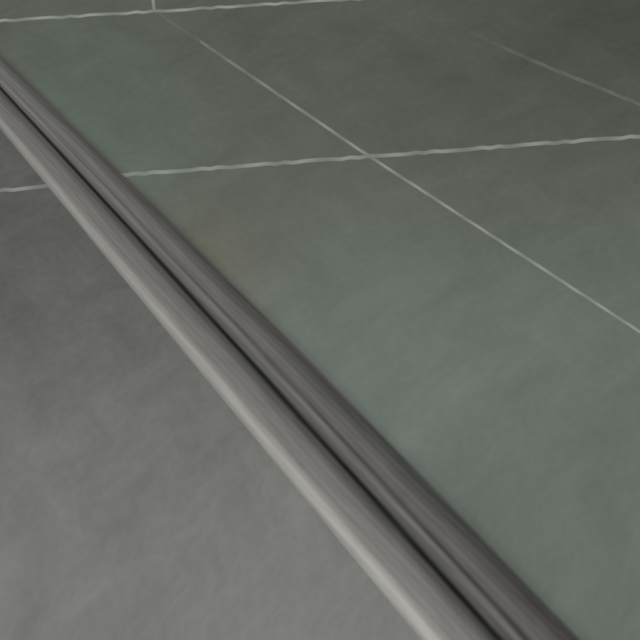
Give the GLSL for this texture, as a Shadertoy shader.

```glsl
vec2 hash2(vec2 cell) {
    vec2 h = vec2(dot(cell, vec2(127.1, 311.7)), dot(cell, vec2(269.5, 183.3)));
    return fract(sin(h) * 43758.5);
}

// Distance to the nearest scattered point, about 0 to 1
float cellular(vec2 p) {
    vec2 cell = floor(p), f = fract(p);
    float nearest = 2.0;
    for (int j = -1; j <= 1; j++)
    for (int i = -1; i <= 1; i++) {
        vec2 o = vec2(i, j);
        vec2 d = o + hash2(cell + o) - f;
        nearest = min(nearest, dot(d, d));
    }
    return sqrt(nearest);
}

// Layered, turned and warped sines, about -1 to 1
float clouds(vec2 p) {
    float sum = 0.0, amp = 0.5;
    for (int i = 0; i < 6; i++) {
        p += 0.7 * sin(p.yx * 1.3 + float(i) * 1.7);
        sum += amp * sin(p.x) * cos(p.y);
        p = mat2(1.36, 1.06, -1.06, 1.36) * p + 2.3;
        amp *= 0.66;
    }
    return sum;
}

float segmentDistance(vec2 p, vec2 a, vec2 b) {
    vec2 d = b - a;
    return length(p - a - d * clamp(dot(p - a, d) / dot(d, d), 0.0, 1.0));
}

float stroke(float dist, float halfWidth, float aa) {
    return 1.0 - smoothstep(halfWidth - aa, halfWidth + aa, abs(dist));
}

float bump(float x, float center, float width) {
    float d = (x - center) / width;
    return exp(-d * d);
}

// Stone on both sides of the drain; p.y grows downward
vec3 stoneColor(vec2 p, float rightSide) {
    vec3 left = mix(vec3(0.345, 0.345, 0.33), vec3(0.475, 0.475, 0.46), smoothstep(0.2, 0.95, p.y));
    vec3 right = mix(vec3(0.335, 0.35, 0.325), vec3(0.40, 0.43, 0.40), smoothstep(0.05, 0.6, p.y));
    right += vec3(0.025, 0.04, 0.03) * bump(length(p - vec2(0.12, 0.18)), 0.0, 0.2);
    right += 0.025 * bump(length(p - vec2(0.6, 0.62)), 0.0, 0.22);
    right -= 0.055 * smoothstep(0.5, 1.1, p.x) * (1.0 - smoothstep(0.0, 0.4, p.y));
    right += vec3(0.02, -0.005, -0.015) * bump(length(p - vec2(0.33, 0.4)), 0.0, 0.09);
    vec3 color = mix(left, right, rightSide);

    // Mottling, stretched sideways toward the far end
    vec2 q = vec2(p.x + 0.35 * p.y, p.y * mix(1.9, 1.2, p.y));
    float broad = clouds(q * 11.0);
    float wisps = clouds(q * 34.0 + 4.0);
    float grain = cellular(q * 75.0 + 0.8 * broad) - 0.5;
    float contrast = mix(1.0, 0.7, rightSide);
    return color + contrast * (0.020 * broad + 0.018 * wisps + 0.018 * grain);
}

float groutAmount(vec2 p, float aa) {
    float wobble = 0.0007 * sin(p.x * 130.0 + 2.0 * sin(p.x * 57.0));
    float farRow = p.y - (0.0326 - 0.062 * p.x) + wobble;
    float nearRow = p.y - (0.2875 - 0.0745 * p.x + 0.01 * (1.0 - smoothstep(0.04, 0.2, p.x))) + wobble;
    float amount = 0.85 * stroke(farRow, 0.0023, aa);
    amount = max(amount, 0.75 * stroke(nearRow, 0.003, aa));

    // Receding joints
    vec2 crossing = vec2(0.56, 0.233), w = p + wobble;
    float joint = min(segmentDistance(w, vec2(0.315, 0.066), crossing),
                      segmentDistance(w, crossing, vec2(1.01, 0.525)));
    amount = max(amount, mix(0.35, 0.75, smoothstep(0.3, 0.55, p.x)) * stroke(joint, 0.0023, aa));
    float stub = segmentDistance(p, vec2(0.238, -0.01), vec2(0.241, 0.016));
    amount = max(amount, 0.85 * stroke(stub, 0.0025, aa));
    float trace = segmentDistance(w, vec2(0.241, 0.016), vec2(0.315, 0.066));
    amount = max(amount, 0.12 * stroke(trace, 0.002, aa));
    float faint = min(segmentDistance(w, vec2(0.73, 0.048), vec2(0.83, 0.094)),
                      segmentDistance(w, vec2(0.83, 0.094), vec2(1.01, 0.167)));
    amount = max(amount, 0.25 * smoothstep(0.7, 0.85, p.x) * stroke(faint, 0.0028, aa));
    return amount * (0.8 + 0.2 * sin(p.x * 91.0 + p.y * 60.0));
}

// Metal cross section: s runs from the left lip (0) to the right edge (1)
vec3 drainColor(float s, float along) {
    float tone = mix(0.37, 0.43, along);
    tone = mix(tone, mix(0.39, 0.325, along), smoothstep(0.3, 0.5, s));
    tone += mix(0.13, 0.24, along) * bump(s, 0.04, 0.085);
    tone += 0.04 * bump(s, 0.22, 0.09);
    tone += mix(0.05, 0.08, along) * bump(s, 0.6, 0.035);
    tone -= 0.10 * along * bump(s, 0.655, 0.025);
    tone += 0.04 * bump(s, 0.74, 0.08);
    tone -= 0.09 * smoothstep(0.78, 1.0, s);
    tone -= 0.06 * bump(s, 0.41, 0.05);
    tone = mix(tone, 0.12, 0.95 * bump(s, 0.475, 0.032));
    float brushed = sin(s * 55.0 + 3.0 * sin(along * 19.0)) + sin(s * 97.0 - along * 31.0);
    tone += 0.008 * brushed + 0.015 * clouds(vec2(s * 13.0, along * 40.0));
    return tone * vec3(1.01, 1.0, 0.97);
}

void mainImage(out vec4 fragColor, in vec2 fragCoord) {
    vec2 p = fragCoord / iResolution.xy;
    p.y = 1.0 - p.y;
    float aa = 1.0 / iResolution.y;

    // Drain boundaries widen toward the viewer
    float leftEdge = 0.829 * (p.y - 0.195);
    float rightEdge = 0.993 * (p.y - 0.0885) + 0.011 * sin(3.14159 * p.y);
    float width = max(rightEdge - leftEdge, 0.02);
    float s = (p.x - leftEdge) / width;
    float soft = 1.5 * aa / width;

    vec3 color = stoneColor(p, smoothstep(0.4, 0.6, s));
    color = mix(color, vec3(0.60, 0.61, 0.59), groutAmount(p, aa));
    color *= 1.0 - 0.10 * bump(s, 1.0, 0.08);

    // Metal over stone
    float inside = smoothstep(-0.04 - soft, -0.04 + soft, s) * (1.0 - smoothstep(0.98 - soft, 1.02 + soft, s));
    color = mix(color, drainColor(s, p.y), inside);
    fragColor = vec4(clamp(color, 0.0, 1.0), 1.0);
}
```
